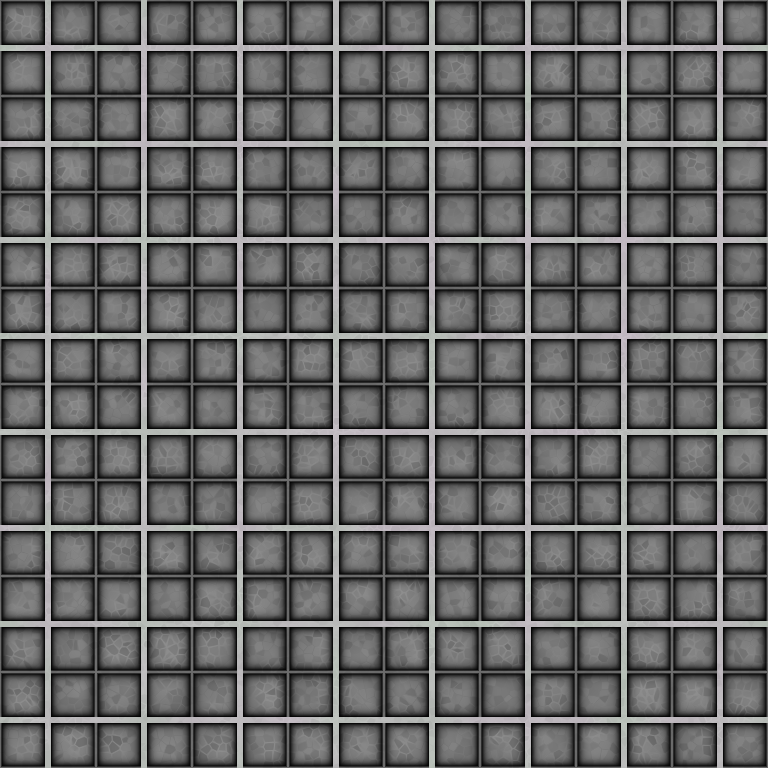
Give the GLSL for this pattern, as a Shadertoy shader.

```glsl
const float REPEATS = 8.0;        // large tiles across and down
const float STONES = 96.0;        // mottle cells across and down
const float THICK_WIDTH = 0.0625; // line widths, in repeats
const float THIN_WIDTH = 0.03;
const float SHADE_REACH = 0.042;  // depth of the dark tile border, in repeats
const float SHADE_POWER = 1.2;
const float STONE_TONE = 0.17;    // tone change from stone to stone
const float VEIN_GAIN = 0.13;
const float CLOUD_GAIN = 0.10;
const float LINE_MOTTLE = 0.35;   // share of the mottle seen on the lines
const float TINT_GAIN = 0.035;
const vec3 TILE_COLOR = vec3(0.478);
const vec3 THIN_COLOR = vec3(0.41);
const vec3 THICK_COLOR = vec3(0.72);

float hash(vec2 p) {
    return fract(sin(dot(p, vec2(127.1, 311.7))) * 43758.5453);
}

// Value noise that wraps after a whole number of cells
float wrapNoise(vec2 uv, float cells) {
    vec2 p = uv * cells;
    vec2 i = floor(p);
    vec2 f = fract(p);
    f = f * f * (3.0 - 2.0 * f);
    vec2 a = mod(i, cells);
    vec2 b = mod(i + 1.0, cells);
    return mix(mix(hash(a), hash(vec2(b.x, a.y)), f.x),
               mix(hash(vec2(a.x, b.y)), hash(b), f.x), f.y);
}

// Wrapping Voronoi: x = gap between the two nearest points, y = stone tone
vec2 stones(vec2 uv) {
    vec2 p = uv * STONES;
    vec2 base = floor(p);
    float nearest = 8.0;
    float second = 8.0;
    float tone = 0.0;
    for (int y = -1; y <= 1; y++) {
        for (int x = -1; x <= 1; x++) {
            vec2 cell = base + vec2(x, y);
            vec2 id = mod(cell, STONES);
            vec2 jitter = vec2(hash(id), hash(id + 211.0));
            float d = length(cell + jitter - p);
            if (d < nearest) {
                second = nearest;
                nearest = d;
                tone = hash(id + 57.0);
            } else {
                second = min(second, d);
            }
        }
    }
    return vec2(second - nearest, tone);
}

// Relative brightness change: plates, pale veins and soft clouds
float mottle(vec2 uv) {
    vec2 s = stones(uv);
    float vein = 1.0 - smoothstep(0.0, 0.3, s.x);
    float patchy = smoothstep(0.25, 0.8, wrapNoise(uv, 40.0));
    float plate = (0.4 - s.y * s.y) * smoothstep(0.0, 0.2, s.x);
    float cloud = wrapNoise(uv, 48.0) - 0.5;
    return STONE_TONE * plate + VEIN_GAIN * vein * patchy + CLOUD_GAIN * cloud;
}

// Brightness rising from black at a line's edge
vec2 rise(vec2 d) {
    return 1.0 - exp(-pow(max(d, 0.0) / SHADE_REACH, vec2(SHADE_POWER)));
}

void mainImage(out vec4 fragColor, in vec2 fragCoord) {
    vec2 uv = fragCoord / iResolution.xy;
    vec2 aa = 0.5 * REPEATS / iResolution.xy;

    // Signed distances to the edges of both line grids
    vec2 toMiddle = abs(fract(uv * REPEATS) - 0.5);
    vec2 thickDist = toMiddle - 0.5 * THICK_WIDTH;
    vec2 thinDist = 0.5 - toMiddle - 0.5 * THIN_WIDTH;

    // Tiles with dark, rounded borders
    float wear = mottle(uv);
    vec2 shade = rise(thickDist) * rise(thinDist);
    vec3 color = TILE_COLOR * (1.0 + wear) * shade.x * shade.y;

    // Thin lines below, thick lines above
    float lineWear = 1.0 + LINE_MOTTLE * wear;
    vec2 thin = 1.0 - smoothstep(-aa, aa, thinDist);
    vec2 thick = 1.0 - smoothstep(-aa, aa, thickDist);
    float tint = TINT_GAIN * (wrapNoise(uv, 16.0) - 0.5);
    vec3 thickColor = THICK_COLOR + tint * vec3(1.0, -1.0, 1.0);
    color = mix(color, THIN_COLOR * lineWear, max(thin.x, thin.y));
    color = mix(color, thickColor * lineWear, max(thick.x, thick.y));

    fragColor = vec4(color, 1.0);
}
```
